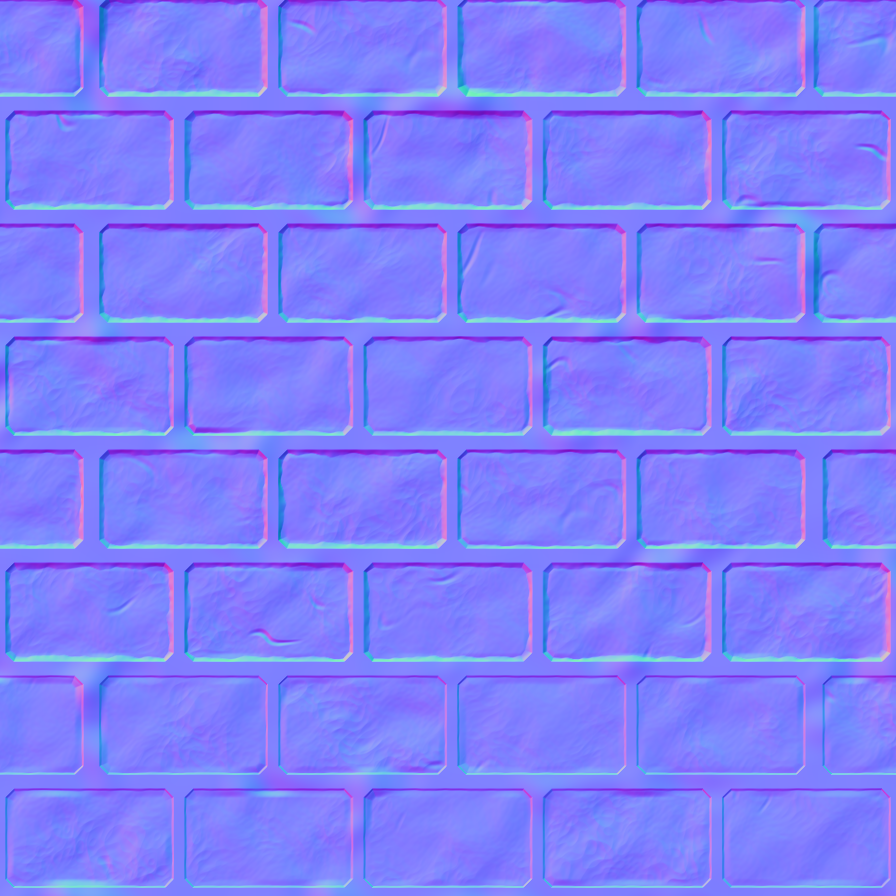
Reproduce this texture map procedurally as a Shadertoy shader.

```glsl
// Tangent-space normal map of a running-bond wall of chipped stone bricks.

vec2 hash2(vec2 p) {
    vec3 q = fract(p.xyx * vec3(0.1031, 0.1030, 0.0973));
    q += dot(q, q.yzx + 33.33);
    return fract((q.xx + q.yz) * q.zy);
}

vec2 latticeGradient(vec2 cell) {
    float angle = 6.2832 * hash2(cell + 80.0).x;
    return vec2(cos(angle), sin(angle));
}

float gradientNoise(vec2 p) {
    vec2 i = floor(p), f = fract(p);
    vec2 u = f * f * f * (f * (f * 6.0 - 15.0) + 10.0);
    vec2 e = vec2(1.0, 0.0);
    float a = dot(latticeGradient(i), f);
    float b = dot(latticeGradient(i + e.xy), f - e.xy);
    float c = dot(latticeGradient(i + e.yx), f - e.yx);
    float d = dot(latticeGradient(i + e.xx), f - e.xx);
    return mix(mix(a, b, u.x), mix(c, d, u.x), u.y);
}

// Box with its corners cut at 45 degrees.
float chamferedBox(vec2 p, vec2 halfSize, float cut) {
    vec2 d = abs(p) - halfSize;
    return max(max(d.x, d.y), (d.x + d.y + cut) * 0.7071);
}

// Brick index in xy, position relative to the brick centre in zw.
vec4 brickCell(vec2 wall) {
    float row = floor((wall.y - 0.516) / 1.009 + 0.5);
    float odd = mod(row, 2.0);
    float start = 0.8 + 0.838 * odd;
    float column = floor((wall.x - start) / 1.6 + 0.5);
    // Cut bricks at the two sides sit slightly off the regular spacing.
    float shift = 0.0;
    if (odd > 0.5 && column < 0.0) shift = -0.045;
    if (odd > 0.5 && column > 3.5) shift = row > 4.0 ? -0.02 : 0.06;
    vec2 centre = vec2(start + 1.6 * column + shift, 0.516 + 1.009 * row);
    return vec4(column, row, wall - centre);
}

// Hewn stone: soft swells, small facets and an occasional faint crease.
float stoneRelief(vec2 p) {
    vec2 q = vec2(0.7 * (p.x + p.y), 0.9 * (p.y - p.x));
    q += 0.12 * vec2(gradientNoise(p * 2.3), gradientNoise(p * 2.3 + 31.7));
    float h = 0.034 * gradientNoise(q * 1.4);
    h += 0.015 * gradientNoise(q * 2.9 + 5.2);
    // Facets stand out in some areas and fade in others.
    float rough = smoothstep(-0.25, 0.35, gradientNoise(p * 1.5 + 17.0));
    h += rough * 0.011 * abs(gradientNoise(q * 4.3 + 9.4));
    h += rough * 0.005 * abs(gradientNoise(q * 8.7 + 2.8));
    h += 0.0012 * gradientNoise(q * 17.0);
    float crease = 1.0 - smoothstep(0.0, 0.09, abs(gradientNoise(q * 1.8 + 14.3)));
    return h + 0.016 * crease * smoothstep(0.25, 0.5, gradientNoise(p * 1.4 + 6.1));
}

float wallHeight(vec2 wall) {
    vec4 brick = brickCell(wall);
    vec2 seed = hash2(brick.xy + 11.0);
    float d = chamferedBox(brick.zw, vec2(0.75, 0.44), 0.075);

    // The lowest two courses have a narrow bevel; the others are chipped.
    float bevel = brick.y < 1.5 ? 0.014 : mix(0.03, 0.043, seed.x);
    float chips = 1.0 + 0.9 * gradientNoise(wall * 5.0) + 0.4 * gradientNoise(wall * 13.0);
    float rise = clamp(-d / (bevel * max(chips, 0.4)), 0.0, 1.0);
    float h = 0.95 * bevel * rise * (1.4 - 0.4 * rise);

    float inside = smoothstep(0.0, 0.08, -d);
    h += inside * mix(0.75, 1.2, seed.y) * stoneRelief(wall + floor(seed * 40.0) * 1.37);

    // Uneven patches in the mortar carry faintly onto the stone.
    float patches = smoothstep(-0.05, 0.4, gradientNoise(wall * 0.8 + 23.0));
    h += 0.13 * patches * (1.0 - 0.7 * inside) * gradientNoise(wall * 2.1 + 3.6);
    return h + 0.012 * gradientNoise(wall * 1.7 + 50.0);
}

void mainImage(out vec4 fragColor, in vec2 fragCoord) {
    vec2 wall = 8.0 * fragCoord / iResolution.xy;
    vec2 e = vec2(0.008, 0.0);
    float slopeX = (wallHeight(wall + e.xy) - wallHeight(wall - e.xy)) / (2.0 * e.x);
    float slopeY = (wallHeight(wall + e.yx) - wallHeight(wall - e.yx)) / (2.0 * e.x);
    // Green points down the wall.
    vec3 normal = normalize(vec3(-slopeX, slopeY, 1.0));
    fragColor = vec4(0.5 + 0.5 * normal, 1.0);
}
```
